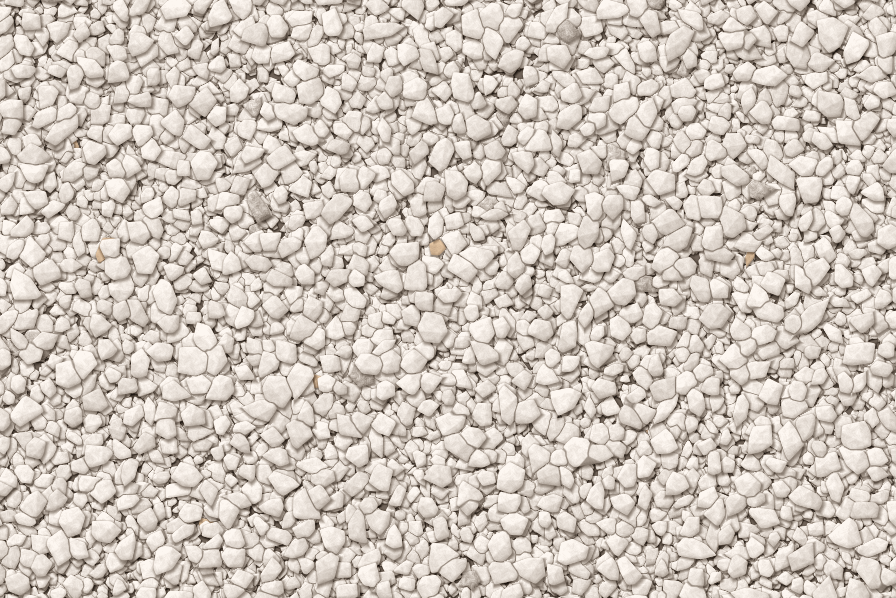
A WebGL 2 fragment shader for this texture:

```glsl
#version 300 es
precision highp float;
uniform vec2 u_resolution;
out vec4 fragColor;

const int LAYERS = 6;
const int SIDES = 6;
const float SMALL_COUNT = 54.0;   // cells per canvas height, lowest layer
const float LARGE_COUNT = 25.0;   // cells per canvas height, top layer
const float TOP_PRESENCE = 0.5;   // share of occupied cells in the top layer
const float JITTER = 0.7;
const float CORNER_SHARPNESS = 32.0;
const float SHADOW = 0.6;
const float SHADOW_WIDTH = 0.15;
const float FLOOR_LIGHT = 0.45;
const float GREY_SHARE = 0.008;
const float TAN_SHARE = 0.0015;
const vec2 LIGHT = vec2(-0.5, 0.866);
const vec3 LIMESTONE = vec3(0.965, 0.937, 0.91);
const vec3 SHADE_POWER = vec3(1.0, 1.11, 1.22);
const vec3 TAN_TINT = vec3(0.9, 0.8, 0.68);
const float TAU = 6.2831853;

struct Stone {
    float dist;    // signed distance in cell units
    float gap;     // distance margin to the next stone
    vec2 normal;   // outward direction in the plane
    vec2 local;    // position relative to the stone
    vec3 seed;
};

mat2 rotation(float a) {
    return mat2(cos(a), sin(a), -sin(a), cos(a));
}

vec3 hash3(vec2 p) {
    vec3 q = fract(p.xyx * vec3(0.1031, 0.1030, 0.0973));
    q += dot(q, q.yxz + 33.33);
    return fract((q.xxy + q.yzz) * q.zyx);
}

// Rounded irregular polygon: xy = outward direction, z = distance.
vec3 pebble(vec2 p, vec3 seed, float radius) {
    mat2 spin = rotation(seed.x * TAU);
    float stretch = mix(0.74, 1.06, seed.y);
    vec2 squash = vec2(stretch, 1.0 / stretch);
    vec2 q = squash * (spin * p);
    float total = 0.0;
    vec2 slope = vec2(0.0);
    for (int k = 0; k < SIDES; k++) {
        float f = float(k);
        float wobble = fract(seed.z * (31.7 + 11.3 * f) + seed.y * 7.1);
        float reach = fract(seed.x * (23.9 + 9.7 * f) + seed.z * 5.3);
        float a = (f + 0.85 * wobble) * TAU / float(SIDES);
        vec2 side = vec2(cos(a), sin(a));
        float w = exp(CORNER_SHARPNESS * (dot(q, side) - radius * mix(0.74, 1.18, reach)));
        total += w;
        slope += w * side;
    }
    vec2 outward = (squash * slope / total) * spin;
    return vec3(outward / max(length(outward), 0.001), log(total) / CORNER_SHARPNESS);
}

// Nearest stone in one jittered grid.
Stone nearestStone(vec2 p, float layer, float presence) {
    Stone best = Stone(2.0, 2.0, vec2(0.0), vec2(0.0), vec3(0.5));
    float second = 2.0;
    for (int n = 0; n < 9; n++) {
        vec2 id = floor(p) + vec2(n % 3 - 1, n / 3 - 1);
        vec3 place = hash3(id + 71.3 * layer + 319.0);
        if (place.z > presence) continue;
        vec3 seed = hash3(id + 37.7 * layer + 513.0);
        vec2 local = p - id - 0.5 - JITTER * (place.xy - 0.5);
        float radius = mix(0.34, 0.57, fract(seed.x * 13.7 + seed.y * 5.9));
        vec3 shape = pebble(local, seed, radius);
        second = min(second, max(shape.z, best.dist));
        if (shape.z < best.dist) best = Stone(shape.z, 0.0, shape.xy, local, seed);
    }
    best.gap = second - best.dist;
    return best;
}

// Layered sines for the mottled surface.
float mottle(vec2 p) {
    float sum = 0.0, amplitude = 0.5;
    for (int i = 0; i < 4; i++) {
        p = mat2(0.8, 0.6, -0.6, 0.8) * p * 1.8 + 1.7;
        p += 0.6 * sin(p.yx * 1.3);
        sum += amplitude * sin(p.x) * sin(p.y);
        amplitude *= 0.8;
    }
    return sum;
}

// Rounded rim, two broken faces, grain and a thin crease at contacts.
float stoneLight(Stone s, vec2 sun, float grey) {
    float tone = mix(0.935, 1.0, fract(s.seed.z * 19.1 + s.seed.x * 3.0));
    tone += smoothstep(-0.2, 0.03, s.dist) * (0.11 * dot(s.normal, sun) - 0.05);
    for (float k = 1.0; k < 3.0; k++) {
        vec2 axis = rotation(s.seed.y * TAU * 5.0 + k * 2.2)[0];
        float face = smoothstep(-0.04, 0.06, dot(s.local, axis) - 0.24 * fract(s.seed.z * k * 3.7));
        tone += face * (0.06 * dot(axis, sun) - 0.015);
    }
    tone += mottle(s.local * 5.0 + s.seed.xy * 60.0) * mix(0.045, 0.12, grey) - 0.15 * grey;
    return tone * mix(0.66, 1.0, smoothstep(0.0, 0.1, s.gap));
}

void main() {
    vec2 uv = gl_FragCoord.xy / u_resolution.y;
    float light = FLOOR_LIGHT;
    vec3 tint = vec3(1.0);
    // Stack turned layers from small buried stones up to large ones
    for (int i = 0; i < LAYERS; i++) {
        float layer = float(i), t = layer / float(LAYERS - 1);
        float count = mix(SMALL_COUNT, LARGE_COUNT, t), blur = 0.6 * count / u_resolution.y;
        mat2 turn = rotation(layer * 1.1 + 0.4);
        vec2 sun = turn * LIGHT;
        Stone s = nearestStone(turn * uv * count + layer * 7.31, layer, mix(1.0, TOP_PRESENCE, t));
        float shadowDist = s.dist + 0.08 * dot(s.normal, sun);
        light *= mix(SHADOW, 1.0, smoothstep(-0.05, SHADOW_WIDTH, shadowDist));
        float kind = fract(s.seed.x * 41.3 + s.seed.y * 17.9);
        float cover = 1.0 - smoothstep(-blur, blur, s.dist);
        light = mix(light, stoneLight(s, sun, step(kind, GREY_SHARE)), cover);
        tint = mix(tint, mix(vec3(1.0), TAN_TINT, step(1.0 - TAN_SHARE, kind)), cover);
    }
    fragColor = vec4(LIMESTONE * tint * pow(vec3(clamp(light, 0.05, 1.03)), SHADE_POWER), 1.0);
}
```
